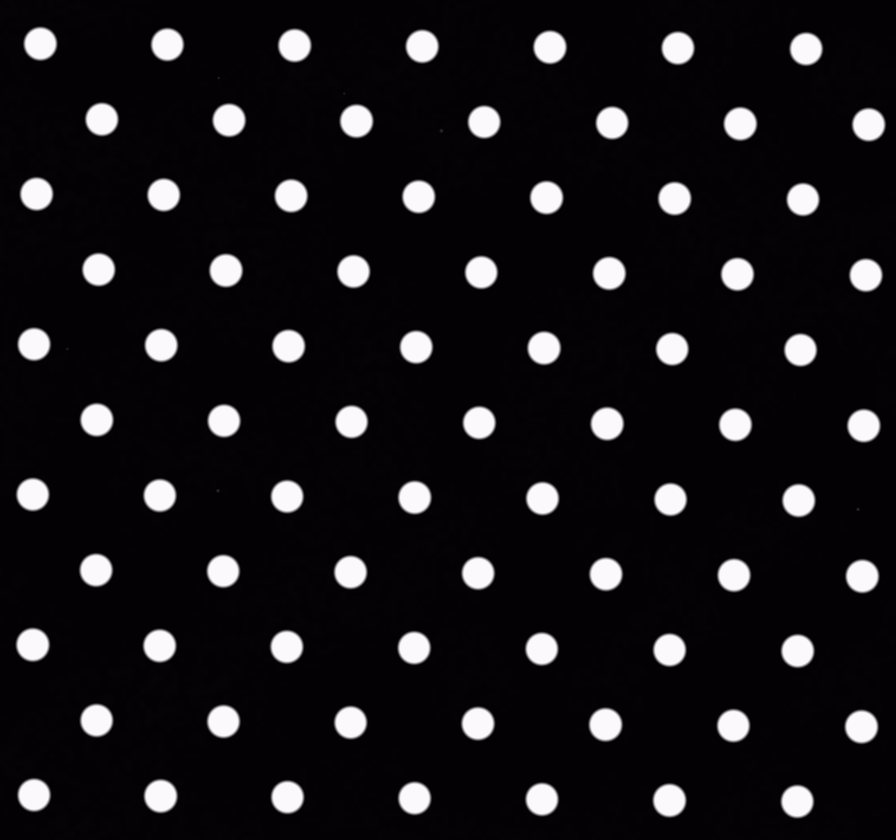
This pattern is drawn by a Shadertoy shader. Its source:

```glsl
// Staggered white polka dots on black cloth, gently bowed, with faint dust and grain.

// Lengths are fractions of the canvas height, measured from the upper left.
const vec3 CLOTH = vec3(0.010, 0.002, 0.010);
const vec3 DOT = vec3(0.985, 0.975, 0.985);
const vec3 DUST = vec3(0.20, 0.19, 0.19);
const float ROW_PITCH = 0.08944;
const float COLUMN_PITCH = 0.15194;
const vec2 FIRST_DOT = vec2(0.0389, 0.0521);
const float DOT_RADIUS = 0.0191;
const float EDGE_SOFTNESS = 0.0027;
const int DUST_COUNT = 7;

float hash(vec2 p) {
    vec3 q = fract(vec3(p.xyx) * 0.1031);
    q += dot(q, q.yzx + 33.33);
    return fract((q.x + q.y) * q.z);
}

float valueNoise(vec2 p) {
    vec2 cell = floor(p);
    vec2 f = fract(p);
    f = f * f * (3.0 - 2.0 * f);
    float top = mix(hash(cell), hash(cell + vec2(1.0, 0.0)), f.x);
    float bottom = mix(hash(cell + vec2(0.0, 1.0)), hash(cell + vec2(1.0)), f.x);
    return mix(top, bottom, f.y);
}

// Columns spread slightly toward the middle rows.
float columnPitch(float row) {
    return COLUMN_PITCH + 0.00009 * row - 0.000014 * row * row;
}

// The left margin bends like a shallow parabola.
float rowStart(float row) {
    return FIRST_DOT.x + 0.000188 * (row - 7.0) * (row - 7.0);
}

// Rows tilt downward to the right, a little more near the bottom.
vec2 dotCenter(float row, float column) {
    float x = rowStart(row) + column * columnPitch(row) - 0.00014 * column * (6.0 - column);
    float y = FIRST_DOT.y + row * ROW_PITCH + column * (0.00104 + 0.000024 * row);
    return vec2(x, y);
}

// Signed distance to the closest dot in the two nearest rows.
float dotDistance(vec2 p) {
    float firstRow = floor((p.y - FIRST_DOT.y - 0.0075 * p.x) / ROW_PITCH);
    float nearest = 1.0;
    for (int i = 0; i < 2; i++) {
        float row = firstRow + float(i);
        float shift = 0.5 * mod(row, 2.0);
        float column = floor((p.x - rowStart(row)) / columnPitch(row) - shift + 0.5) + shift;
        float radius = DOT_RADIUS * (0.99 + 0.02 * hash(vec2(row, column) + 20.0));
        nearest = min(nearest, length(p - dotCenter(row, column)) - radius);
    }
    return nearest;
}

// Sparse small specks of varied strength.
float dustAmount(vec2 p, float aspect, float pixel) {
    float amount = 0.0;
    for (int i = 0; i < DUST_COUNT; i++) {
        float id = float(i) + 1.0;
        vec2 center = vec2(hash(vec2(id, 3.7)) * aspect, hash(vec2(id, 8.1)));
        float radius = mix(0.001, 0.0025, hash(vec2(id, 5.3)));
        float strength = mix(0.25, 1.0, hash(vec2(id, 11.9)));
        float speck = 1.0 - smoothstep(0.0, radius + pixel, length(p - center));
        amount = max(amount, strength * speck);
    }
    return amount;
}

void mainImage(out vec4 fragColor, in vec2 fragCoord) {
    float pixel = 1.0 / iResolution.y;
    vec2 p = vec2(fragCoord.x, iResolution.y - fragCoord.y) * pixel;
    float aspect = iResolution.x * pixel;

    // Dark cloth with grain and dust
    float grain = valueNoise(p * 130.0) * valueNoise(p * 11.0 + 40.0);
    vec3 color = CLOTH + 0.012 * grain;
    color = mix(color, DUST, dustAmount(p, aspect, pixel));

    // Soft printed dots
    float edge = max(EDGE_SOFTNESS, 0.75 * pixel);
    float coverage = 1.0 - smoothstep(-edge, edge, dotDistance(p));
    color = mix(color, DOT, coverage);

    fragColor = vec4(color, 1.0);
}
```
